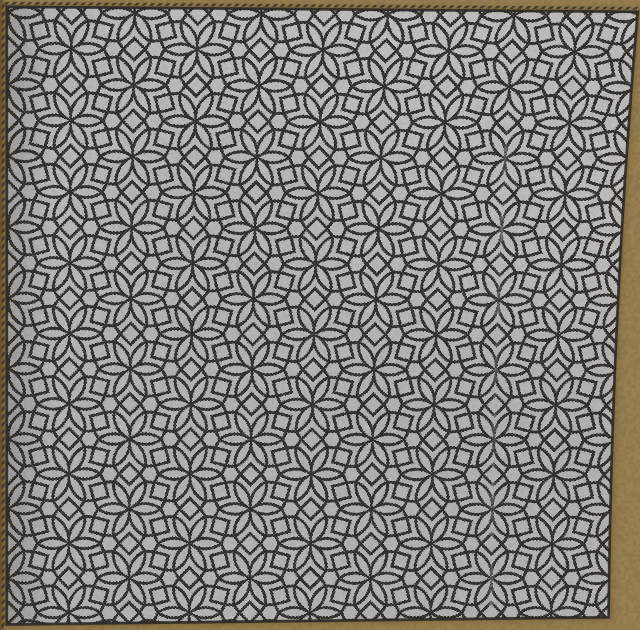
Write a Shadertoy shader that draws this pattern.

```glsl
// Stitched lattice of six-petal flowers, squares and hexagons on a sheet lying on tan board.

#define COLUMN_PITCH 0.0990   // flower column spacing, in canvas widths
#define ROW_PITCH 0.1126      // flower row spacing, in canvas widths
#define GRID_START vec2(0.013, 0.0755)
#define PETAL_LENGTH 0.45     // sizes below are in flower spacings
#define PETAL_BULGE 0.075
#define SQUARE_RADIUS 0.15
#define LINE_HALF 0.0205
#define STITCH_FREQ 130.0
#define PAPER vec3(0.715, 0.712, 0.71)
#define INK vec3(0.17, 0.16, 0.15)
#define BOARD vec3(0.58, 0.49, 0.31)
#define BOARD_SHADE vec3(0.41, 0.32, 0.17)

const vec2 AXIS = vec2(0.8660254, 0.5);   // direction to a neighbouring flower

float hash(vec2 p) {
    p = fract(p * vec2(0.1031, 0.1137));
    p += dot(p, p.yx + 33.33);
    return fract((p.x + p.y) * p.x * 17.0);
}

float noise(vec2 p) {
    vec2 i = floor(p), f = fract(p);
    f = f * f * (3.0 - 2.0 * f);
    return mix(mix(hash(i), hash(i + vec2(1, 0)), f.x),
               mix(hash(i + vec2(0, 1)), hash(i + 1.0), f.x), f.y);
}

float segment(vec2 p, vec2 a, vec2 b) {
    vec2 ab = b - a;
    return length(p - a - ab * clamp(dot(p - a, ab) / dot(ab, ab), 0.0, 1.0));
}

// Sheet position to lattice columns and rows, undoing the perspective
vec2 gridCoord(vec2 q) {
    float squeeze = 1.0 - 0.0894 * q.y + 0.0413 * q.y * q.y;
    float d = q.y - GRID_START.y - 0.0065 * q.x * (1.0 - q.y);
    return vec2((q.x - GRID_START.x) / (COLUMN_PITCH * squeeze),
                d / ROW_PITCH + 0.218 * d * d);
}

// Offset from the nearest flower, folded into one 30 degree wedge
vec2 foldToWedge(vec2 p) {
    vec2 cell = vec2(2.0 * AXIS.x, 1.0);
    vec2 a = mod(p + 0.5 * cell, cell) - 0.5 * cell;
    vec2 b = mod(p, cell) - 0.5 * cell;
    vec2 l = abs(dot(a, a) < dot(b, b) ? a : b);
    vec2 mirror = vec2(-AXIS.y, AXIS.x);
    l -= 2.0 * max(0.0, dot(l, mirror)) * mirror;
    return vec2(l.x, abs(l.y));
}

// Distance to the nearest drawn line
float ornament(vec2 p) {
    vec2 l = foldToWedge(p);
    vec2 tip = vec2(PETAL_LENGTH, 0.0);

    // Petal: a lens of two circular arcs
    float halfLength = 0.5 * PETAL_LENGTH;
    float radius = (halfLength * halfLength + PETAL_BULGE * PETAL_BULGE) / (2.0 * PETAL_BULGE);
    float arc = abs(length(l - vec2(halfLength, PETAL_BULGE - radius)) - radius);
    float petal = l.x < PETAL_LENGTH ? arc : length(l - tip);

    // Square between two flowers, corner on
    vec2 across = vec2(AXIS.y, -AXIS.x);
    vec2 s = l - 0.5 * AXIS;
    float square = abs(abs(dot(s, AXIS)) + abs(dot(s, across)) - SQUARE_RADIUS) * 0.7071;

    // Hexagon side from petal tip to square corner
    float side = segment(l, tip, 0.5 * AXIS + SQUARE_RADIUS * across);
    return min(petal, min(square, side));
}

void mainImage(out vec4 fragColor, in vec2 fragCoord) {
    vec2 q = vec2(fragCoord.x, iResolution.y - fragCoord.y) / iResolution.x;
    float px = 1.0 / iResolution.x;
    float bottom = iResolution.y / iResolution.x;
    vec2 grid = gridCoord(q);
    vec2 p = vec2((grid.x - 1.0) * AXIS.x, grid.y);

    // Inked lines with beaded, serrated edges
    float stitch = sin(p.x * STITCH_FREQ) * sin(p.y * STITCH_FREQ);
    float wobble = noise(q * 420.0) - 0.5;
    float soft = max(0.008, 0.6 * px / ROW_PITCH);
    float width = LINE_HALF + 0.007 * stitch + 0.006 * wobble;
    float ink = 1.0 - smoothstep(width - soft, width + soft, ornament(p));
    ink *= 0.93 + 0.10 * stitch + 0.12 * wobble;

    // Worn vertical crease
    float crease = exp(-pow((grid.x - 8.0) * 28.0, 2.0)) * smoothstep(0.12, 0.25, q.y);
    ink *= 1.0 - 0.5 * crease * noise(q * vec2(60.0, 260.0));

    // Paper fibre and uneven light
    float light = 0.96 + 0.06 * noise(q * 3.0) + 0.06 * (noise(q * 300.0) - 0.5);
    light *= mix(0.86, 1.0, smoothstep(0.0, 0.09, q.x)) * (1.02 - 0.05 * q.y);
    vec3 sheet = mix(PAPER * light, INK, clamp(ink, 0.0, 1.0));

    // Sheet edges, positive inside
    float left = q.x - 0.0105;
    float top = q.y - 0.0105 - 0.008 * q.x;
    float low = bottom - 0.0085 - 0.012 * q.x - q.y;
    float right = (9.95 - grid.x) * COLUMN_PITCH;
    float edge = min(min(left, top), min(right, low));

    // Board with grain, shaded at the left and near the sheet
    float shade = max(1.0 - smoothstep(0.0, 0.012, q.x), 0.6 * exp(edge * 160.0));
    vec3 color = mix(BOARD, BOARD_SHADE, clamp(shade, 0.0, 1.0));
    color *= 0.95 + 0.1 * noise(q * 250.0);

    // Dashed rim of the sheet beneath, then the sheet and its outline
    float rim = abs(min(left, top) + 0.0055);
    float dash = smoothstep(-0.3, 0.5, sin((q.x + q.y) * 520.0));
    color = mix(color, INK, 0.75 * dash * (1.0 - smoothstep(0.001, 0.001 + 1.5 * px, rim)));
    color = mix(color, sheet, smoothstep(-px, px, edge));
    color = mix(color, INK, 0.9 * (1.0 - smoothstep(0.001, 0.001 + 1.5 * px, abs(edge))));
    fragColor = vec4(color, 1.0);
}
```
